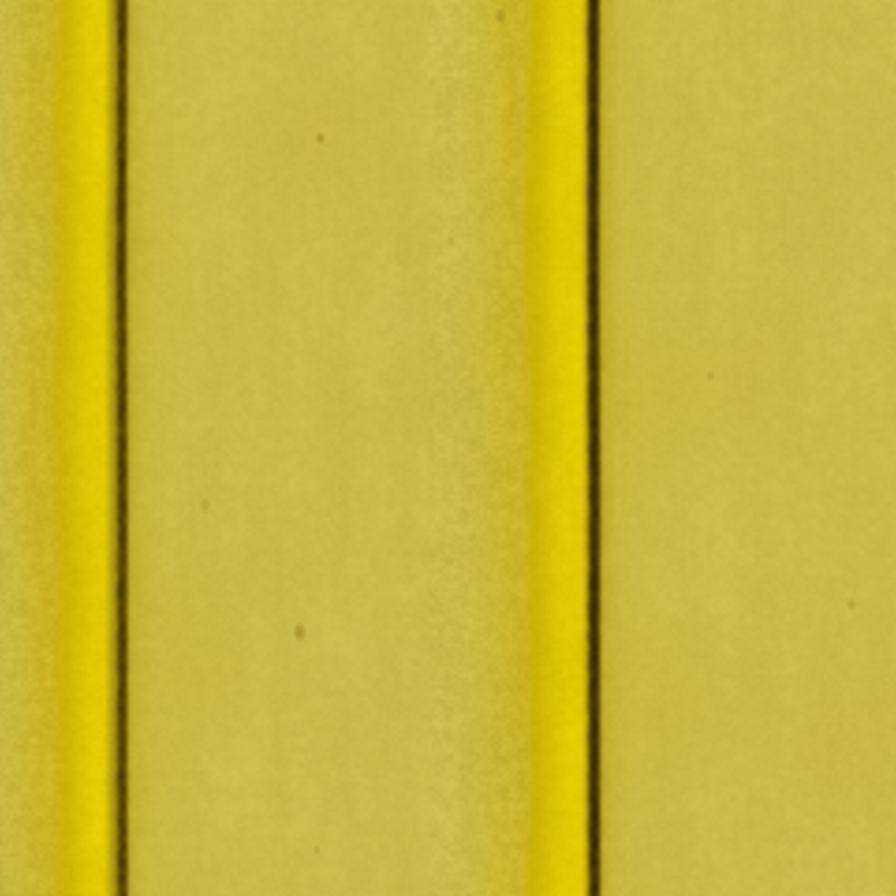
Reproduce this texture procedurally as a three.js fragment shader.

```glsl
// Yellowed cloth-like panels divided by vertical bright ridges and dark seams.
varying vec2 vUv;

const float FIRST_SEAM = 0.1360;
const float SEAM_PERIOD = 0.5270;
const float SEAM_WIDTH = 0.0062;
const float RIDGE_START = -0.0740;
const float RIDGE_END = -0.0100;
const float WOBBLE = 0.0016;
const float GRAIN = 0.060;
const float MOTTLE = 0.065;
const float FLECK_CELLS = 6.0;
const float FLECK_CHANCE = 0.28;

const vec3 PANEL = vec3(0.797, 0.737, 0.300);
const vec3 PANEL_WARM = vec3(0.775, 0.690, 0.235);
const vec3 STAIN = vec3(0.790, 0.700, 0.110);
const vec3 RIDGE_SHADE = vec3(0.800, 0.695, 0.030);
const vec3 RIDGE_LIGHT = vec3(0.900, 0.812, 0.010);
const vec3 OLIVE = vec3(0.640, 0.560, 0.060);
const vec3 SEAM_LIGHT = vec3(0.330, 0.245, 0.010);
const vec3 SEAM_DARK = vec3(0.250, 0.180, 0.005);
const vec3 FLECK = vec3(0.600, 0.500, 0.080);

float hash(vec2 p) {
  return fract(sin(dot(p, vec2(127.1, 311.7))) * 43758.5453);
}

float noise(vec2 p) {
  vec2 i = floor(p);
  vec2 f = fract(p);
  f = f * f * (3.0 - 2.0 * f);
  float low = mix(hash(i), hash(i + vec2(1.0, 0.0)), f.x);
  float high = mix(hash(i + vec2(0.0, 1.0)), hash(i + vec2(1.0, 1.0)), f.x);
  return mix(low, high, f.y);
}

float fbm(vec2 p) {
  float sum = 0.0;
  float gain = 0.5;
  for (int i = 0; i < 4; i++) {
    sum += gain * noise(p);
    p = p * 2.03 + 17.3;
    gain *= 0.5;
  }
  return sum / 0.9375;
}

// Sparse soft flecks, one candidate per cell
float flecks(vec2 p) {
  vec2 cell = floor(p * FLECK_CELLS);
  float mask = 0.0;
  for (int y = -1; y <= 1; y++) {
    for (int x = -1; x <= 1; x++) {
      vec2 c = cell + vec2(float(x), float(y));
      vec2 centre = (c + vec2(hash(c + 3.1), hash(c + 8.7))) / FLECK_CELLS;
      float radius = mix(0.005, 0.013, hash(c + 5.9));
      float spot = 1.0 - smoothstep(0.1, 1.0, length((p - centre) * vec2(1.2, 0.9)) / radius);
      float present = step(hash(c + 1.7), FLECK_CHANCE);
      mask = max(mask, spot * present * mix(0.2, 0.6, hash(c + 9.3)));
    }
  }
  return mask;
}

void main() {
  vec2 p = vUv;

  // Signed distance to the seam of this repeat
  float id = floor((p.x - FIRST_SEAM) / SEAM_PERIOD + 0.35);
  float odd = mod(id, 2.0);
  float wave = noise(vec2(id * 9.0, p.y * 7.0)) - 0.5;
  float ragged = noise(vec2(id * 5.0 + 2.0, p.y * 90.0)) - 0.5;
  float d = p.x - FIRST_SEAM - id * SEAM_PERIOD;
  float seamD = d + wave * WOBBLE + ragged * WOBBLE * 0.3;

  // Mottled panel
  float cloud = fbm(p * 5.0 + 4.0);
  float streak = noise(p * vec2(42.0, 7.0));
  vec3 color = mix(PANEL, PANEL_WARM, smoothstep(0.45, 0.85, cloud) * 0.6);
  color += MOTTLE * (0.5 * (cloud - 0.5) + 0.25 * (streak - 0.5));

  // Stain gathering before the ridge, and shade after the seam
  float before = smoothstep(-0.165, RIDGE_START, d) * (1.0 - step(0.0, d));
  color = mix(color, STAIN, before * mix(0.55, 1.0, streak));
  float after = step(0.0, d);
  color = mix(color, STAIN, after * exp(-d / 0.035) * mix(0.4, 0.8, cloud));
  color = mix(color, OLIVE, after * exp(-d / 0.010) * 0.7);
  color = mix(color, FLECK, flecks(p));

  // Rounded ridge with an uneven left edge
  float edge = d + 0.014 * (fbm(vec2(id * 7.0, p.y * 9.0)) - 0.5);
  float softness = mix(0.010, 0.006, odd);
  float ridge = smoothstep(RIDGE_START - softness, RIDGE_START + softness, edge);
  float light = smoothstep(RIDGE_START, -0.028, edge);
  light *= 0.85 + 0.4 * (fbm(vec2(p.x * 40.0, p.y * 12.0)) - 0.5);
  vec3 ridgeColor = mix(RIDGE_SHADE, RIDGE_LIGHT, light);
  float ridgeEnd = RIDGE_END - 0.005 * (1.0 - odd);
  float fall = smoothstep(ridgeEnd - 0.007, ridgeEnd + 0.007, seamD);
  ridgeColor = mix(ridgeColor, OLIVE, fall * 0.9);
  color = mix(color, ridgeColor, ridge * (1.0 - smoothstep(-0.004, 0.004, seamD)));

  // Soft dark seam with a bell profile
  float width = SEAM_WIDTH + 0.0006 * odd + 0.0008 * ragged;
  float q = seamD / width;
  float seam = exp(-q * q * (0.6 + 0.4 * q * q));
  vec3 seamColor = mix(SEAM_LIGHT, SEAM_DARK, odd);
  seamColor *= 0.85 + 0.3 * noise(p * vec2(150.0, 110.0));
  color = mix(color, seamColor, seam);

  // Fine grain and faint weave
  float grain = 0.5 * noise(p * 240.0) + 0.5 * noise(p * 110.0) - 0.5;
  float weave = 0.5 * (noise(p * vec2(160.0, 40.0)) + noise(p * vec2(40.0, 160.0))) - 0.5;
  color += GRAIN * (grain + 0.4 * weave) * mix(1.0, 0.6, ridge);

  gl_FragColor = vec4(clamp(color, 0.0, 1.0), 1.0);
}
```
